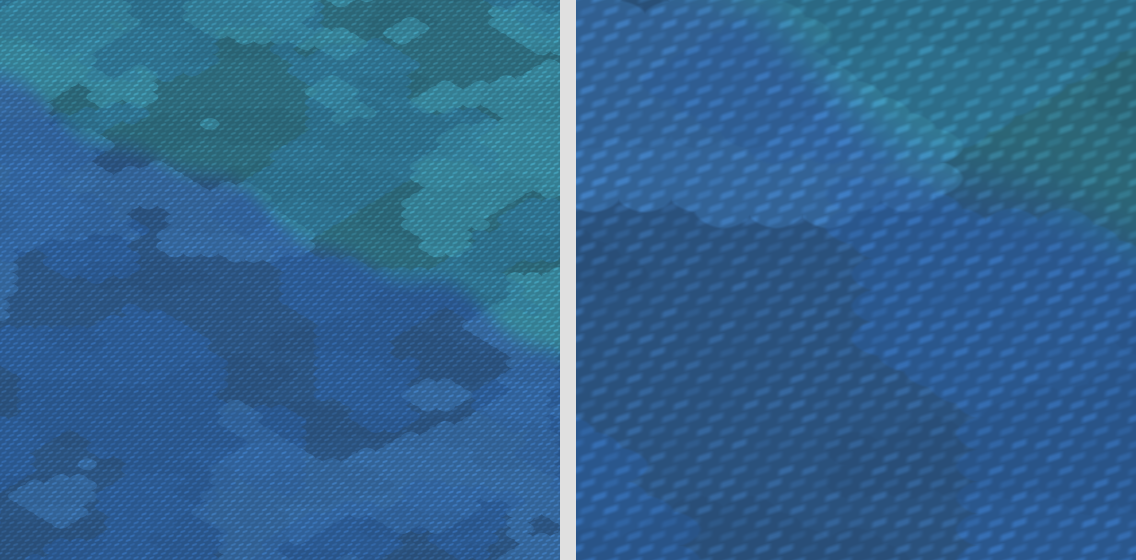
Left: the whole. Right: its middle third, enlarged.
This texture is drawn by a Shadertoy shader. Its source:

```glsl
// Scalloped patches of blue and teal, split by a soft diagonal border.
// Diamond-shaped cellular noise is sampled on a staggered lattice of flat
// rounded tiles; a fine weave of slanted dashes covers everything.

#define TILE_SIZE vec2(0.0156, 0.0095)
#define TILE_RADIUS 1.12
#define LIGHT_SCALE vec2(5.6, 9.0)
#define DETAIL_SCALE vec2(13.0, 22.0)
#define TINT_SCALE vec2(5.5, 7.5)
#define STRATA_SCALE vec2(6.0, 19.0)
#define LIGHT_LEVEL 0.535
#define TINT_LEVEL 0.565
#define BORDER_SOFTNESS 0.032
#define WEAVE_SCALE vec2(72.0, 128.0)
#define WEAVE_STRENGTH 0.20

vec3 hash3(vec2 p) {
    vec3 q = fract(p.xyx * vec3(0.1031, 0.1030, 0.0973));
    q += dot(q, q.yxz + 33.33);
    return fract((q.xxy + q.yzz) * q.zyx);
}

// Random cell values blended by diamond distance to scattered centres
float cellularNoise(vec2 p, float seed) {
    vec2 cell = floor(p);
    float total = 0.0, weight = 0.0;
    for (int j = -1; j <= 1; j++)
    for (int i = -1; i <= 1; i++) {
        vec2 id = cell + vec2(i, j);
        vec3 rnd = hash3(id + seed);
        vec2 d = abs(id + 0.15 + 0.7 * rnd.xy - p);
        float w = exp(-6.0 * (d.x + d.y));
        total += w * rnd.z;
        weight += w;
    }
    return total / weight;
}

// Which layers fill a tile: x light, y tint, z strata
vec3 tileLayers(vec2 p) {
    float detail = cellularNoise(p * DETAIL_SCALE, 71.0) - 0.5;
    float light = cellularNoise(p * LIGHT_SCALE, 29.0) + 0.28 * detail;
    float tint = cellularNoise(p * TINT_SCALE, 53.0) - 0.4 * (light - 0.5) - 0.15 * detail;
    float strata = cellularNoise(p * STRATA_SCALE, 91.0);
    return step(vec3(LIGHT_LEVEL, TINT_LEVEL, 0.56), vec3(light, tint, strata));
}

// Union of overlapping rounded diamonds on a staggered lattice
vec3 tiledLayers(vec2 uv) {
    vec2 q = uv / TILE_SIZE;
    vec2 base = floor(q + 0.5);
    vec3 layers = vec3(0.0);
    for (int j = -1; j <= 1; j++)
    for (int i = -1; i <= 1; i++) {
        vec2 id = base + vec2(i, j);
        if (mod(id.x + id.y, 2.0) > 0.5) continue;
        vec2 d = abs(q - id);
        float r = pow(pow(d.x, 1.7) + pow(d.y, 1.7), 1.0 / 1.7);
        float cover = 1.0 - smoothstep(TILE_RADIUS - 0.1, TILE_RADIUS + 0.1, r);
        if (cover > 0.0) layers = max(layers, cover * tileLayers(id * TILE_SIZE));
    }
    return layers;
}

// Short soft dashes rising gently to the right, in staggered rows
float weave(vec2 uv) {
    vec2 p = uv * WEAVE_SCALE;
    float row = floor(p.y);
    p.x += 0.5 * mod(row, 2.0);
    vec2 f = fract(p) - 0.5;
    float line = 1.0 - smoothstep(0.05, 0.42, abs(f.y - 0.6 * f.x));
    float ends = 1.0 - smoothstep(0.15, 0.46, abs(f.x));
    return line * ends * (0.6 + 0.8 * hash3(vec2(floor(p.x), row)).x);
}

// Blend of ground, tint and light colours for one region
vec3 regionColor(vec3 layers, vec3 ground, vec3 tint, vec3 light) {
    vec3 col = mix(ground, tint, layers.y);
    vec3 top = mix(light, tint * 1.08, 0.5 * layers.y);
    return mix(col, top, layers.x);
}

void mainImage(out vec4 fragColor, in vec2 fragCoord) {
    vec2 uv = fragCoord / iResolution.y;
    vec3 layers = tiledLayers(uv);

    vec3 blue = regionColor(layers, vec3(0.175, 0.335, 0.515),
                            vec3(0.175, 0.360, 0.585), vec3(0.210, 0.408, 0.622));
    vec3 teal = regionColor(layers, vec3(0.180, 0.420, 0.490),
                            vec3(0.185, 0.450, 0.565), vec3(0.218, 0.520, 0.605));

    // Soft, slightly wavy diagonal border between the regions
    float border = 0.85 - 0.48 * uv.x + 0.018 * sin(uv.x * 15.0 + 2.0)
                 + 0.010 * sin(uv.x * 33.0);
    vec3 col = mix(blue, teal,
                   smoothstep(-BORDER_SOFTNESS, BORDER_SOFTNESS, uv.y - border));

    // Faint strata, then the weave
    col *= 1.0 - 0.035 * layers.z;
    col *= 1.0 + WEAVE_STRENGTH * (weave(uv) - 0.26);
    fragColor = vec4(col, 1.0);
}
```
